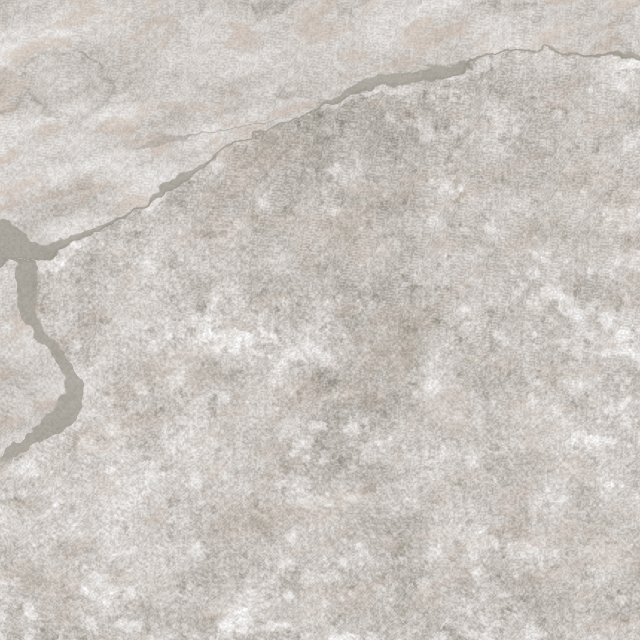
Give the GLSL for this texture, as a three.js fragment shader.

```glsl
// Pale weathered stone: a streaked upper slab breaks along a ragged ledge over
// a grainy, speckled body. Layers of value noise add up to one tone, which
// then picks a colour from a dark-mid-light ramp.

varying vec2 vUv;

const vec3 DARK = vec3(0.69, 0.67, 0.64);
const vec3 MID = vec3(0.80, 0.78, 0.76);
const vec3 LIGHT = vec3(0.89, 0.88, 0.87);
const vec3 RUST = vec3(0.78, 0.69, 0.62);

// Layer strengths, in tone units: -1 is DARK, 0 is MID, 1 is LIGHT.
const float FINE_GRAIN = 1.35;
const float COARSE_GRAIN = 0.9;
const float MOTTLE = 1.9;
const float CLOUDS = 1.6;
const float STREAKS = 1.9;
const float CRACK_TONE = -1.15;
const float RIM_TONE = 0.9;

const float STREAK_ANGLE = 0.27;
const float EDGE = 0.0014;

float hash(vec2 p) {
  return fract(sin(dot(p, vec2(127.1, 311.7))) * 43758.5);
}

float noise(vec2 p) {
  vec2 i = floor(p);
  vec2 f = fract(p);
  f = f * f * (3.0 - 2.0 * f);
  float low = mix(hash(i), hash(i + vec2(1.0, 0.0)), f.x);
  float high = mix(hash(i + vec2(0.0, 1.0)), hash(i + vec2(1.0, 1.0)), f.x);
  return mix(low, high, f.y);
}

float fbm(vec2 p) {
  float sum = 0.0;
  float amp = 0.516;
  for (int i = 0; i < 5; i++) {
    sum += amp * noise(p);
    p = mat2(1.6, 1.2, -1.2, 1.6) * p + 7.3;
    amp *= 0.5;
  }
  return sum;
}

// Scattered soft round chips, mostly tiny, one per grid cell.
float chips(vec2 p, float cells) {
  vec2 q = p * cells;
  float mask = 0.0;
  for (int y = -1; y <= 1; y++) {
    for (int x = -1; x <= 1; x++) {
      vec2 cell = floor(q) + vec2(float(x), float(y));
      vec2 centre = cell + vec2(hash(cell), hash(cell + 31.7));
      float radius = 0.3 * pow(hash(cell + 57.1), 4.0);
      float soft = 0.06 + 0.4 * radius;
      float disc = 1.0 - smoothstep(radius - soft, radius + soft, length(q - centre));
      mask = max(mask, disc * smoothstep(0.02, 0.1, radius));
    }
  }
  return mask;
}

// Height of the long ledge, and position of the crack at the left side.
float ledgeHeight(float x) {
  return 0.52 + 0.83 * x - 0.43 * x * x + 0.09 * (1.0 - smoothstep(0.0, 0.08, x));
}

float sideCrackX(float y) {
  return 0.095 * smoothstep(0.27, 0.37, y) - 0.055 * smoothstep(0.40, 0.53, y);
}

// Filled band between d = 0 and d = width.
float band(float d, float width) {
  return smoothstep(-EDGE, EDGE, d) * smoothstep(-EDGE, EDGE, width - d);
}

void main() {
  vec2 p = vUv;

  // Ragged coordinates for every broken edge
  vec2 bend = vec2(fbm(p * 7.0 + 3.0), fbm(p * 7.0 + 19.0)) - 0.5;
  vec2 ragged = vec2(fbm(p * 55.0), fbm(p * 55.0 + 41.0)) - 0.5;
  vec2 w = p + 0.09 * bend + 0.014 * ragged;

  // Cracks: distance from each, with a width that swells and pinches
  float swell = smoothstep(0.35, 0.75, noise(p * 9.0 + 5.0));
  float ledge = (w.y - ledgeHeight(w.x)) * 0.87;
  float side = sideCrackX(w.y) - w.x;
  float branch = w.y - 0.775 - 0.17 * (w.x - 0.2);
  float below = 1.0 - smoothstep(-EDGE, EDGE, ledge);
  float corner = 1.0 - smoothstep(0.04, 0.13, p.x);
  float ledgeBand = band(ledge, 0.0025 + 0.012 * swell + 0.02 * corner);
  float sideBand = band(side + 0.01, 0.012 + 0.02 * swell) * below * smoothstep(0.26, 0.29, p.y);
  float branchSpan = smoothstep(0.17, 0.25, p.x) * (1.0 - smoothstep(0.40, 0.50, p.x));
  float branchBand = band(branch, 0.008 * branchSpan * (0.3 + swell)) * branchSpan;
  float crack = max(max(ledgeBand, sideBand), 0.7 * branchBand);
  float slab = max(1.0 - below, smoothstep(-EDGE, EDGE, side) * smoothstep(0.26, 0.30, p.y));

  // Grain, mottling and broad clouds
  float grain = FINE_GRAIN * (noise(p * 430.0) - 0.5) + COARSE_GRAIN * (noise(p * 210.0 + 9.0) - 0.5);
  float mottle = MOTTLE * (fbm(p * 22.0 + 11.0) - 0.5);
  float clouds = CLOUDS * (fbm(p * 3.5 + 23.0) - 0.5);
  float glow = smoothstep(0.65, 0.0, length(p - vec2(0.0, 0.15)));
  float body = mottle + clouds + 0.5 * glow - 0.2;

  // Pale worn patches, chips and dark pits on the body
  float worn = smoothstep(0.53, 0.70, fbm(p * 42.0 + 2.0)) * smoothstep(0.45, 0.65, fbm(p * 6.0 + 37.0));
  body += 1.0 * worn + 0.8 * chips(p, 24.0) + 0.6 * chips(p + 0.37, 75.0);
  body -= 0.7 * smoothstep(0.66, 0.76, fbm(p * 60.0 + 71.0));

  // Slanted streaks and shallow flakes on the slab
  float c = cos(STREAK_ANGLE);
  float s = sin(STREAK_ANGLE);
  vec2 along = mat2(c, -s, s, c) * (p + 0.03 * bend);
  float streak = fbm(along * vec2(7.0, 34.0)) - 0.5;
  float flake = fbm(w * 8.0 + 13.0);
  float flakeEdge = smoothstep(0.63, 0.66, flake) * (1.0 - smoothstep(0.66, 0.71, flake));
  float slabTone = 0.3 + STREAKS * streak + 0.5 * mottle + 0.4 * clouds - 0.6 * flakeEdge;

  // Combine: grain calms on the slab and nearly vanishes inside the cracks
  float tone = mix(body, slabTone, slab) + grain * mix(1.0, 0.85, slab);
  float rimWidth = 0.004 + 0.012 * noise(p * 14.0 + 8.0);
  float rim = band(-ledge, rimWidth) * smoothstep(0.35, 0.65, noise(p * 11.0 + 29.0));
  tone += RIM_TONE * rim;
  float shade = 0.35 * smoothstep(0.006, 0.0, abs(ledge));
  tone = mix(tone, CRACK_TONE - shade + 0.3 * grain + 0.3 * mottle, crack);

  vec3 color = MID + max(tone, 0.0) * (LIGHT - MID) + min(tone, 0.0) * (MID - DARK);
  float rust = smoothstep(0.52, 0.72, fbm(along * vec2(18.0, 40.0) + 53.0));
  color = mix(color, RUST, rust * mix(0.16, 0.32, slab) * (1.0 - crack));
  gl_FragColor = vec4(clamp(color, 0.0, 1.0), 1.0);
}
```
